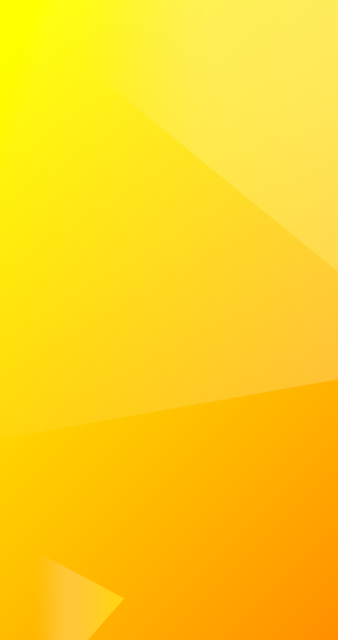
Write a WebGL 1 fragment shader that draws this background.

```glsl
precision highp float;
// Yellow to orange diagonal gradient overlaid with large translucent facets.

uniform vec2 u_resolution;

const float ASPECT = 270.0 / 512.0;
const vec3 VEIL_WHITE = vec3(1.0);
const vec3 PALE_LEMON = vec3(1.0, 0.94, 0.48);
const vec3 SHARD_AMBER = vec3(1.0, 0.78, 0.22);
const vec3 SHARD_GOLD = vec3(1.0, 0.83, 0.08);

// Coverage of the half plane to the left of the line from a to b.
float leftOf(vec2 p, vec2 a, vec2 b, float softness) {
  vec2 dir = normalize(b - a);
  vec2 rel = p - a;
  float dist = dir.x * rel.y - dir.y * rel.x;
  return smoothstep(-softness, softness, dist);
}

// Diagonal ramp from lemon at the top left to orange at the bottom right.
vec3 diagonalRamp(vec2 p) {
  float along = (p.x + 1.0 - p.y) / (1.0 + ASPECT);
  float s = max(along - 0.06, 0.0) / 0.94;
  return vec3(1.0, 1.0 - 0.38 * s - 0.06 * s * s, 0.0);
}

// Wide veil above the lower crease, strongest at the right.
float middleVeil(vec2 p, float across, float pixel) {
  float crease = leftOf(p, vec2(0.0, 0.314), vec2(0.529, 0.4076), pixel);
  float corner = leftOf(p, vec2(0.072, 1.0), vec2(0.013, 0.805), 0.02);
  return crease * corner * mix(0.045, 0.21, across);
}

// Bright facet at the upper right, fading out toward the left.
float upperFacet(vec2 p, float across, float pixel) {
  float slope = leftOf(p, vec2(0.154, 0.88), vec2(0.529, 0.574), pixel);
  float strength = mix(0.35, 0.55, smoothstep(0.57, 0.95, p.y));
  return slope * strength * smoothstep(0.2, 0.65, across);
}

// Small pointed shard at the bottom, dissolving on its left side.
float lowerShard(vec2 p, float across, float pixel) {
  vec2 tip = vec2(0.194, 0.065);
  float top = leftOf(p, tip, vec2(0.059, 0.137), pixel);
  float side = leftOf(p, vec2(0.137, 0.0), tip, pixel);
  return top * side * smoothstep(0.09, 0.21, across);
}

void main() {
  vec2 uv = gl_FragCoord.xy / u_resolution;
  vec2 p = uv * vec2(ASPECT, 1.0);
  float pixel = 0.8 / u_resolution.y;

  vec3 color = diagonalRamp(p);
  color = mix(color, VEIL_WHITE, middleVeil(p, uv.x, pixel));
  color = mix(color, PALE_LEMON, upperFacet(p, uv.x, pixel));

  vec3 shardColor = mix(SHARD_AMBER, SHARD_GOLD, smoothstep(0.2, 0.37, uv.x));
  color = mix(color, shardColor, lowerShard(p, uv.x, pixel));

  gl_FragColor = vec4(color, 1.0);
}
```
